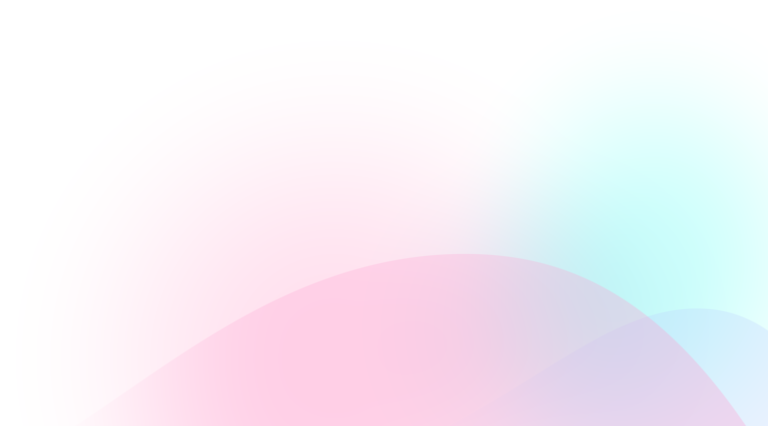
Give the GLSL for this background, as a Shadertoy shader.

```glsl
// Pale backdrop: soft pink, cyan and lavender glows on white,
// under two translucent hills. Each hill is a height profile with
// a separate falloff on either side of its crest.

// Soft elliptical spot: 1 near the centre, 0 at the given radii
float glow(vec2 uv, vec2 centre, vec2 radii) {
    return 1.0 - smoothstep(0.1, 1.0, length((uv - centre) / radii));
}

// Broad hill: long slope on the left, steepening drop on the right
float pinkHill(float x) {
    float d = abs(x - 0.605);
    float left = 1.8 * d * d / (1.0 + 2.2 * d * d * d * d);
    float right = d * d * (1.8 + 3.3 * d);
    return 0.404 - (x < 0.605 ? left : right);
}

// Smaller hill running off the right side
float blueHill(float x) {
    float d = abs(x - 0.9075);
    float left = 4.7 * d * d / (1.0 + 7.4 * d * d);
    float right = d * d * (4.7 + 15.0 * d);
    return 0.276 - (x < 0.9075 ? left : right);
}

// Antialiased coverage below a height profile
float below(float height, float y) {
    float d = height - y;
    float edge = max(fwidth(d), 1e-4) * 0.75;
    return smoothstep(-edge, edge, d);
}

void mainImage(out vec4 fragColor, in vec2 fragCoord) {
    vec2 uv = fragCoord / iResolution.xy;

    // Glows: each removes a little of its complementary colour
    vec3 color = vec3(0.999);
    color -= vec3(0.0, 0.12, 0.065) * glow(uv, vec2(0.436, 0.159), vec2(0.436, 0.783));
    color -= vec3(0.19, 0.0, 0.012) * glow(uv, vec2(0.853, 0.381), vec2(0.286, 0.619));
    color -= vec3(0.07, 0.04, 0.02) * glow(uv, vec2(0.71, 0.229), vec2(0.26, 0.467));

    // Blue hill, fading in from its left foot
    float blueAlpha = 0.28 * smoothstep(0.54, 0.84, uv.x);
    color = mix(color, vec3(0.74, 0.81, 1.0), blueAlpha * below(blueHill(uv.x), uv.y));

    // Pink hill, fading in from the left and denser on the right
    float pinkAlpha = 0.27 * smoothstep(0.03, 0.38, uv.x)
                    + 0.07 * smoothstep(0.65, 0.9, uv.x);
    color = mix(color, vec3(1.0, 0.63, 0.82), pinkAlpha * below(pinkHill(uv.x), uv.y));

    fragColor = vec4(color, 1.0);
}
```
